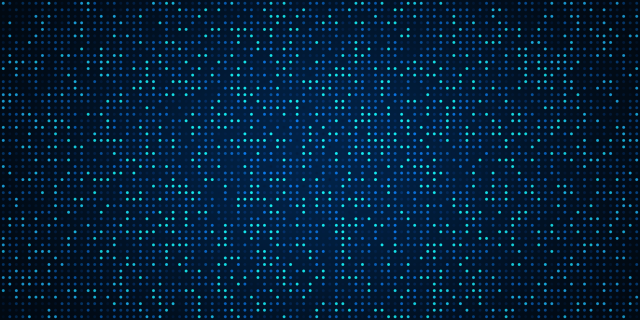
A Shadertoy shader for this background:

```glsl
// A square lattice of small round lights on a dark navy field with a central glow.
// Each cell hashes to a dim, blue or cyan dot; layered sines gently cluster the
// bright ones, and an elliptical falloff darkens field and dots toward the edges.

#define ROWS 49.0         // dots from bottom to top
#define DOT_RADIUS 0.215  // in cells
#define SOFTNESS 0.09     // least edge half-width, in cells
#define DIM_SHARE 0.33    // fraction of dim dots
#define CYAN_SHARE 0.23   // fraction of cyan dots
#define CLUSTERING 0.06   // sway of the shares across the field
#define EDGE_LIGHT 0.42   // dot brightness far from the centre

const vec3 FIELD_EDGE = vec3(0.004, 0.035, 0.070);
const vec3 FIELD_CORE = vec3(0.005, 0.135, 0.280);
const vec3 DIM_DOT    = vec3(0.015, 0.210, 0.460);
const vec3 BLUE_DOT   = vec3(0.040, 0.470, 0.920);
const vec3 CYAN_DOT   = vec3(0.080, 0.930, 0.960);
const vec3 AZURE_DOT  = vec3(0.120, 0.720, 1.000);

// Two independent random values per cell
vec2 hash22(vec2 p) {
    vec3 q = fract(p.xyx * vec3(0.1031, 0.1030, 0.0973));
    q += dot(q, q.yzx + 33.33);
    return fract((q.xx + q.yz) * q.zy);
}

// Slow layered sines, roughly -1 to 1
float drift(vec2 p) {
    return 0.5 * (sin(p.x * 0.37 + 1.7 * sin(p.y * 0.23))
                + sin(p.y * 0.51 - 1.3 * sin(p.x * 0.19)));
}

// Colour of the light in one cell
vec3 dotColor(vec2 cell, float glow) {
    vec2 rnd = hash22(cell + 7.0);
    float kind = rnd.x + CLUSTERING * drift(cell);
    float light = mix(EDGE_LIGHT, 1.0, sqrt(glow));
    if (kind < DIM_SHARE) return DIM_DOT * light * mix(0.55, 1.0, rnd.y);
    if (kind < 1.0 - CYAN_SHARE) return BLUE_DOT * light * mix(0.68, 1.05, rnd.y);
    vec3 bright = mix(AZURE_DOT, CYAN_DOT, smoothstep(0.0, 0.5, glow + 0.3 * (rnd.y - 0.5)));
    return bright * mix(0.75, 1.0, sqrt(glow));
}

void mainImage(out vec4 fragColor, in vec2 fragCoord) {
    // Elliptical glow
    vec2 uv = fragCoord / iResolution.xy;
    float spread = length((uv * 2.0 - 1.0) * vec2(1.0, 0.7));
    float glow = 1.0 - smoothstep(0.0, 1.2, spread);
    vec3 color = mix(FIELD_EDGE, FIELD_CORE, glow);

    // Lattice: a dot at the centre of every cell
    float pixel = ROWS / iResolution.y;
    vec2 grid = fragCoord * pixel;
    float dist = length(fract(grid) - 0.5) - DOT_RADIUS;
    float edge = max(SOFTNESS, 0.7 * pixel);
    float cover = 1.0 - smoothstep(-edge, edge, dist);
    color = mix(color, dotColor(floor(grid), glow), cover);

    fragColor = vec4(color, 1.0);
}
```
